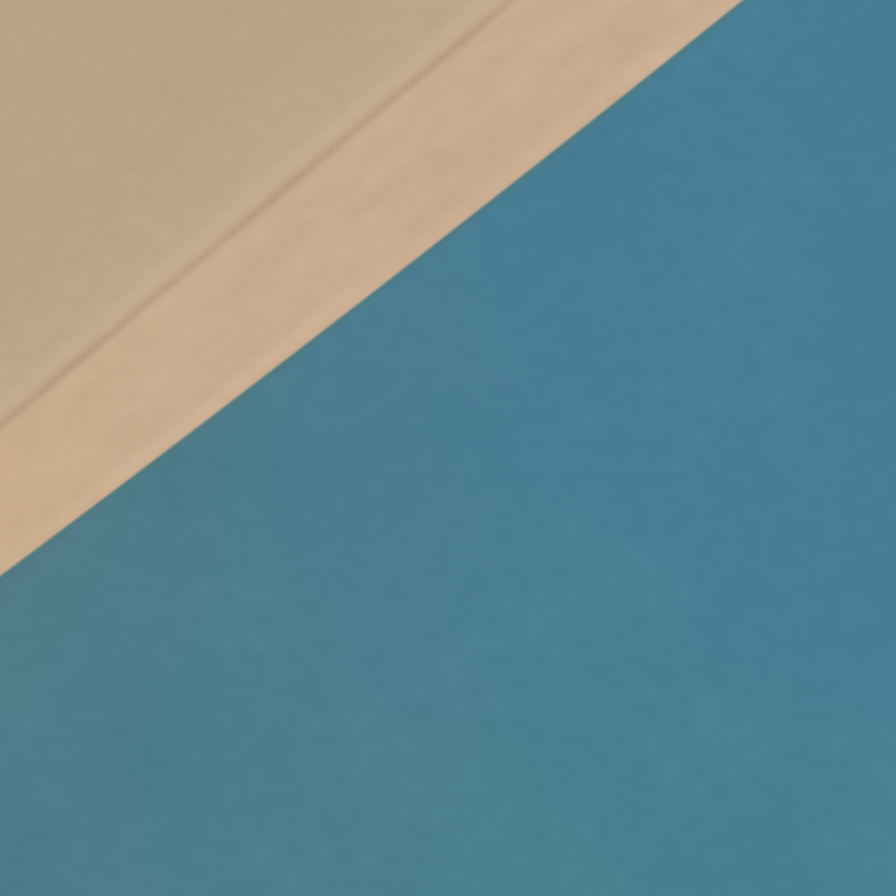
Reproduce this texture procedurally as a three.js fragment shader.

```glsl
// A sand-coloured board laid diagonally across a soft blue painted wall.
// Two slanted lines split the plane into wall, bevel and board face;
// broad gradients and layered value noise add light and a faint grain.

#define WALL_BLUE vec3(0.295, 0.490, 0.565)
#define WALL_GREY vec3(0.320, 0.480, 0.525)
#define WALL_BRIGHT vec3(0.275, 0.495, 0.600)
#define BEVEL_TAN vec3(0.785, 0.672, 0.560)
#define FACE_TAN vec3(0.725, 0.640, 0.530)
#define FRINGE vec3(0.330, 0.470, 0.460)
#define EDGE_SOFT 0.0025
#define CREASE_SOFT 0.012
#define GRAIN 0.022

varying vec2 vUv;

float hash(vec2 p) {
  vec3 q = fract(vec3(p.xyx) * 0.1031);
  q += dot(q, q.yzx + 33.33);
  return fract((q.x + q.y) * q.z);
}

float valueNoise(vec2 p) {
  vec2 cell = floor(p);
  vec2 f = fract(p);
  f = f * f * (3.0 - 2.0 * f);
  float low = mix(hash(cell), hash(cell + vec2(1.0, 0.0)), f.x);
  float high = mix(hash(cell + vec2(0.0, 1.0)), hash(cell + 1.0), f.x);
  return mix(low, high, f.y);
}

// Layered noise centred on zero
float fbm(vec2 p) {
  float sum = 0.0;
  float weight = 0.5;
  for (int i = 0; i < 4; i++) {
    sum += weight * (valueNoise(p) - 0.5);
    p = mat2(1.6, 1.2, -1.2, 1.6) * p + 7.3;
    weight *= 0.5;
  }
  return sum;
}

// Approximate distance above a line given by its height at x = 0 and its slope
float above(vec2 p, float height, float slope) {
  return (p.y - height - slope * p.x) / sqrt(1.0 + slope * slope);
}

float ridge(float d, float width) {
  return exp(-d * d / (width * width));
}

vec3 wallColor(vec2 p, float edge) {
  float light = smoothstep(0.1, 1.1, p.x + 0.25 * (p.y - 0.5));
  vec3 color = mix(WALL_BLUE, WALL_BRIGHT, 0.75 * light);
  float dull = smoothstep(0.5, 0.0, p.x) * (0.4 + 0.5 * exp(edge * 8.0));
  color = mix(color, WALL_GREY, dull);
  // Slight green cast toward the bottom
  color += vec3(0.0, 0.010, -0.012) * smoothstep(0.5, 0.0, p.y) * smoothstep(0.1, 0.6, p.x);
  return color + vec3(1.0, 0.7, 0.5) * 0.025 * fbm(p * 6.0);
}

vec3 boardColor(vec2 p, float edge, float crease) {
  vec3 face = FACE_TAN + vec3(0.022, 0.014, 0.012) * smoothstep(0.15, 0.0, crease);
  vec3 bevel = BEVEL_TAN + vec3(0.010, 0.0, -0.004) * (0.5 - p.x);
  vec3 color = mix(bevel, face, smoothstep(-CREASE_SOFT, CREASE_SOFT, crease));
  // Shadowed crease, the pale lip above it, and the lit outer rim
  color -= vec3(0.050, 0.052, 0.052) * ridge(crease + 0.002, 0.005);
  color += 0.020 * ridge(crease - 0.014, 0.010);
  color += 0.018 * ridge(edge - 0.010, 0.009);
  // Streaks run along the bevel
  vec2 along = vec2(dot(p, vec2(0.78, 0.62)), dot(p, vec2(-0.62, 0.78)));
  float streaks = fbm(along * vec2(14.0, 60.0));
  return color + streaks * mix(0.035, 0.010, smoothstep(-0.01, 0.01, crease));
}

void main() {
  vec2 p = vUv;
  // The board edge sags slightly between its ends
  float sag = 0.035 * p.x * (0.829 - p.x);
  float edge = above(p + vec2(0.0, sag), 0.357, 0.7755);
  float crease = above(p, 0.527, 0.833);

  vec3 wall = wallColor(p, edge);
  wall = mix(wall, FRINGE, 0.55 * ridge(edge + 0.002, 0.004));
  vec3 board = boardColor(p, edge, crease);
  vec3 color = mix(wall, board, smoothstep(-EDGE_SOFT, EDGE_SOFT, edge));

  color += GRAIN * fbm(p * vec2(55.0, 75.0));
  gl_FragColor = vec4(color, 1.0);
}
```
